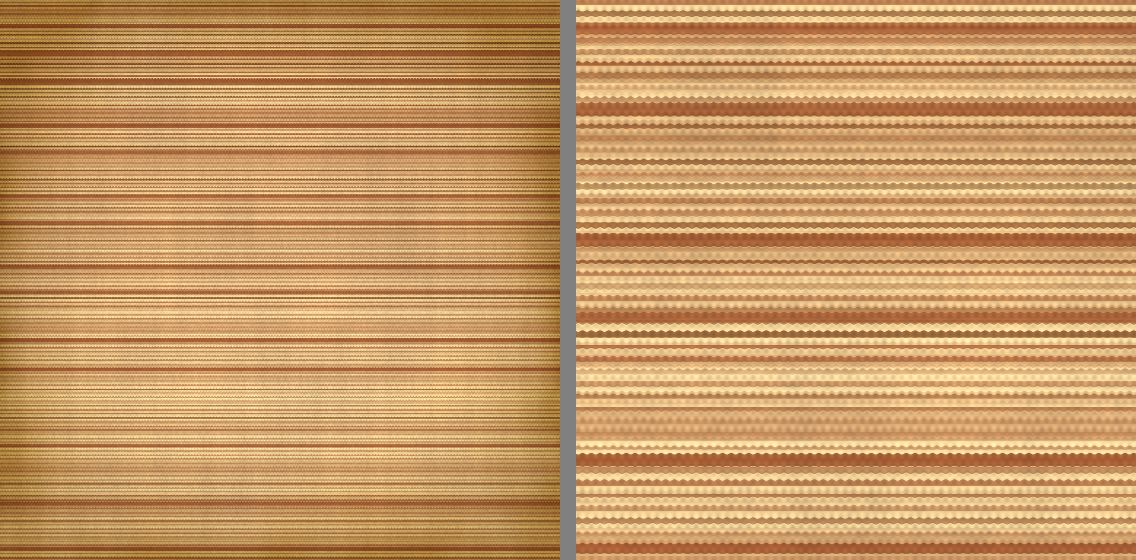
Left: the whole. Right: its middle third, enlarged.
Write a Shadertoy shader that draws this pattern.

```glsl
// Woven cloth with fine irregular horizontal stripes, a few broad bands and darkened edges.
#define ROWS 136.0
#define BANDS 16.0
#define THREADS 192.0
#define WEAVE_DEPTH 0.07
#define WEAVE_WOBBLE 0.0005
#define GRIME_FALLOFF 4.0
#define CREAM vec3(0.98, 0.86, 0.63)
#define TAN vec3(0.81, 0.61, 0.41)
#define RUST vec3(0.66, 0.36, 0.20)
#define BROWN vec3(0.47, 0.26, 0.10)
#define GRIME vec3(0.73, 0.66, 0.44)

const float TAU = 6.2831853;

float hash(float n, float seed) {
    vec2 p = fract(vec2(n, seed) * vec2(0.1031, 0.1137) + 0.37);
    p += dot(p, p.yx + 33.33);
    return fract((p.x + p.y) * p.x * 17.0);
}

vec2 gradientAt(vec2 cell) {
    float angle = TAU * hash(cell.x + 57.0 * cell.y, 9.0);
    return vec2(cos(angle), sin(angle));
}

float gradientNoise(vec2 p) {
    vec2 i = floor(p), f = fract(p);
    vec2 u = f * f * f * (f * (f * 6.0 - 15.0) + 10.0);
    vec2 e = vec2(1.0, 0.0);
    float bottom = mix(dot(gradientAt(i), f),
                       dot(gradientAt(i + e.xy), f - e.xy), u.x);
    float top = mix(dot(gradientAt(i + e.yx), f - e.yx),
                    dot(gradientAt(i + e.xx), f - e.xx), u.x);
    return mix(bottom, top, u.y);
}

// Soft-edged stripe; all lengths share the unit of the offset
float stripe(float offset, float halfWidth, float blur) {
    return 1.0 - smoothstep(halfWidth - blur, halfWidth + blur, abs(offset));
}

vec3 groundColor(float row) {
    float shade = hash(row, 1.0);
    return mix(CREAM, TAN, 0.85 * shade * shade);
}

// One thin line per row, varied in place, width and dye
vec3 fineStripes(float y, float pixel) {
    float row = floor(y * ROWS), f = fract(y * ROWS);
    float blur = 0.5 * pixel * ROWS;
    vec3 color = mix(groundColor(row), groundColor(row + 1.0),
                     smoothstep(1.0 - 2.0 * blur, 1.0, f));

    float halfWidth = mix(0.13, 0.27, hash(row, 2.0));
    float center = 0.5 + 0.24 * (hash(row, 3.0) - 0.5);
    float density = mix(0.72, 0.95, smoothstep(0.55, 0.95, y));
    float strength = density * mix(0.55, 1.1, hash(row, 4.0));
    vec3 dye = mix(RUST, BROWN, hash(row, 5.0));
    dye = mix(dye, TAN, 0.6 * step(0.75, hash(row, 6.0)));
    return mix(color, dye, min(strength, 1.0) * stripe(f - center, halfWidth, blur));
}

// Broad bands: a pale wide one and a narrow rust one in each interval
vec3 broadBands(vec3 color, float y, float pixel) {
    float band = floor(y * BANDS), f = fract(y * BANDS);
    float blur = 0.5 * pixel * BANDS;
    for (int k = 0; k < 2; k++) {
        float seed = 11.0 + 7.0 * float(k);
        float center = mix(0.25, 0.75, hash(band, seed));
        float width = hash(band, seed + 1.0);
        float present = step(0.3, hash(band, seed + 2.0));
        float halfWidth = k == 0 ? mix(0.10, 0.22, width) : mix(0.035, 0.075, width);
        vec3 dye = k == 0 ? mix(TAN, RUST, 0.3) : mix(RUST, BROWN, 0.25 * width);
        float opacity = k == 0 ? 0.45 : 0.88;
        color = mix(color, dye, present * opacity * stripe(f - center, halfWidth, blur));
    }
    return color;
}

void mainImage(out vec4 fragColor, in vec2 fragCoord) {
    vec2 uv = fragCoord / iResolution.xy;
    float pixel = 1.0 / iResolution.y;

    // Crossing threads nudge the stripe edges and shade the cloth
    vec2 thread = uv * THREADS * TAU;
    float weave = sin(thread.x) * cos(0.5 * thread.y);
    float y = uv.y + WEAVE_WOBBLE * weave;

    vec3 color = fineStripes(y, pixel);
    color = broadBands(color, y, pixel);
    color *= 1.0 + WEAVE_DEPTH * (weave + 0.4 * sin(thread.y));

    // Fibre grain and cloudy wear
    float grain = gradientNoise(uv * vec2(150.0, 230.0));
    float clouds = gradientNoise(uv * 5.0) + 0.5 * gradientNoise(uv * 13.0 + 20.0);
    float streaks = gradientNoise(uv * vec2(45.0, 4.0) + 40.0);
    color *= 1.0 + 0.08 * grain + 0.07 * clouds + 0.04 * streaks;

    // Ochre grime gathers along the edges
    vec2 margin = 4.0 * uv * (1.0 - uv);
    float grime = exp(-GRIME_FALLOFF * margin.x * margin.y) * (1.0 + 0.7 * clouds);
    color *= mix(vec3(1.0), GRIME, clamp(grime, 0.0, 1.0));

    fragColor = vec4(clamp(color, 0.0, 1.0), 1.0);
}
```
